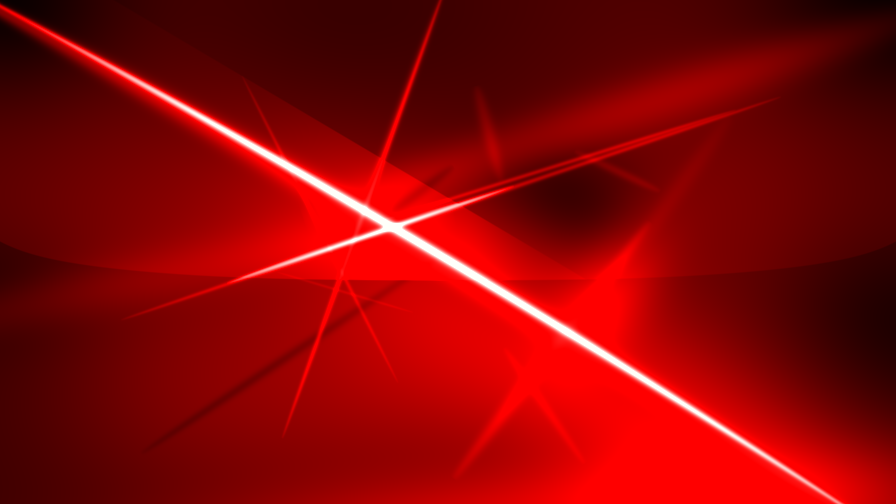
Write a Shadertoy shader that draws this background.

```glsl
#define AMBIENT 0.22
#define GLOSS 0.08
#define WEDGE 0.26
#define BEAM_START vec2(0.0, 0.988)
#define BEAM_END vec2(1.667, 0.0)
#define BEAM_BOW 0.020
#define BEAM_WIDTH 0.0095
#define HALO_WIDTH 0.027
#define WHITENING 0.95

// Soft elliptical light, turned by an angle
float glow(vec2 p, vec2 center, vec2 radii, float angle) {
    float c = cos(angle), s = sin(angle);
    vec2 q = p - center;
    q = vec2(c * q.x + s * q.y, c * q.y - s * q.x) / radii;
    return exp(-dot(q, q));
}

// x: position along the segment from 0 to 1, y: signed distance from its line
vec2 alongLine(vec2 p, vec2 a, vec2 b) {
    vec2 axis = b - a, q = p - a;
    float len = length(axis);
    return vec2(dot(q, axis) / (len * len), (axis.x * q.y - axis.y * q.x) / len);
}

// Spindle of light that thins and fades toward both ends
float streak(vec2 p, vec2 a, vec2 b, float width) {
    vec2 q = alongLine(p, a, b);
    float t = clamp(q.x, 0.0, 1.0);
    float taper = sqrt(4.0 * t * (1.0 - t));
    float d = q.y / (width * (0.35 + 0.65 * taper));
    return taper * exp(-d * d);
}

float ambientLight(vec2 p) {
    float light = AMBIENT;
    light += 0.27 * glow(p, vec2(0.80, 0.50), vec2(0.32, 0.19), -0.3);
    light += 0.40 * glow(p, vec2(0.82, 0.26), vec2(0.46, 0.27), 0.2);
    light += 0.12 * glow(p, vec2(0.32, 0.58), vec2(0.34, 0.24), -0.4);
    light += 0.13 * glow(p, vec2(0.32, 0.24), vec2(0.28, 0.25), 0.0);
    light += 0.15 * glow(p, vec2(1.43, 0.62), vec2(0.28, 0.30), 0.4);
    // Lower right fire and the floor light
    light += 0.72 * glow(p, vec2(1.41, 0.08), vec2(0.45, 0.20), -0.5);
    light += 0.42 * glow(p, vec2(1.21, 0.42), vec2(0.16, 0.08), 0.95);
    light += 0.50 * glow(p, vec2(1.10, -0.02), vec2(0.70, 0.095), 0.08);
    // Dark hollow and darkened corners
    light -= 0.25 * glow(p, vec2(1.13, 0.59), vec2(0.18, 0.11), -0.4);
    light -= 0.08 * glow(p, vec2(0.70, 0.98), vec2(0.35, 0.20), 0.0);
    light -= 0.30 * glow(p, vec2(0.0, 1.0), vec2(0.24, 0.20), 0.0);
    light -= 0.28 * glow(p, vec2(1.78, 1.0), vec2(0.28, 0.20), 0.0);
    light -= 0.13 * glow(p, vec2(1.78, 0.36), vec2(0.22, 0.16), -0.3);
    light -= 0.08 * glow(p, vec2(0.0, 0.42), vec2(0.20, 0.12), 0.0);
    return light;
}

// Curved glossy sheet over the upper half, with a slanted brighter facet
float glossLight(vec2 p, float edge) {
    float x = abs(p.x / 0.889 - 1.0);
    float rim = 0.444 + 0.055 * x * x * x + 0.022 * pow(x, 14.0);
    float sheet = smoothstep(-edge, edge, p.y - rim);
    float slant = alongLine(p, vec2(0.44, 0.873), vec2(1.157, 0.449)).y;
    float facet = smoothstep(edge, -edge, slant);
    float focus = glow(p, vec2(0.80, 0.54), vec2(0.32, 0.20), -0.5);
    focus *= 1.0 - 0.7 * smoothstep(0.92, 1.08, p.x);
    return sheet * (GLOSS + facet * (0.03 + WEDGE * focus));
}

float raysLight(vec2 p) {
    // Wide soft bands
    float light = 0.27 * streak(p, vec2(0.60, 0.57), vec2(1.85, 0.98), 0.055);
    light += 0.15 * streak(p, vec2(-0.25, 0.33), vec2(0.90, 0.58), 0.055);
    // Twin strands of the rising ray
    light += 0.45 * streak(p, vec2(0.24, 0.365), vec2(1.55, 0.808), 0.0050);
    light += 0.40 * streak(p, vec2(0.75, 0.560), vec2(1.46, 0.782), 0.0045);
    // Steep rays
    light += 0.55 * streak(p, vec2(0.885, 1.03), vec2(0.56, 0.13), 0.0052);
    light += 0.25 * streak(p, vec2(0.885, 1.03), vec2(0.70, 0.53), 0.0085);
    light += 0.26 * streak(p, vec2(0.48, 0.85), vec2(0.79, 0.24), 0.0042);
    light += 0.12 * streak(p, vec2(0.55, 0.46), vec2(0.82, 0.38), 0.0030);
    // Lower right flare and small glints
    light += 0.28 * streak(p, vec2(1.29, 0.56), vec2(0.90, 0.05), 0.015);
    light += 0.13 * streak(p, vec2(1.00, 0.31), vec2(1.16, 0.08), 0.009);
    light += 0.08 * streak(p, vec2(1.45, 0.77), vec2(1.22, 0.45), 0.020);
    light += 0.17 * streak(p, vec2(0.945, 0.83), vec2(0.995, 0.64), 0.014);
    light += 0.16 * streak(p, vec2(1.14, 0.70), vec2(1.31, 0.62), 0.009);
    // Shadow rays
    light -= 0.15 * streak(p, vec2(0.28, 0.10), vec2(0.90, 0.51), 0.010);
    light -= 0.18 * streak(p, vec2(0.74, 0.55), vec2(0.90, 0.67), 0.012);
    return light;
}

// Hot middle of the rising ray
float hotRay(vec2 p) {
    return 1.05 * streak(p, vec2(0.45, 0.438), vec2(1.02, 0.631), 0.0058);
}

float mainBeam(vec2 p) {
    vec2 q = alongLine(p, BEAM_START, BEAM_END);
    float t = clamp(q.x, 0.0, 1.0);
    float swell = 4.0 * t * (1.0 - t);
    float d = q.y - BEAM_BOW * swell;
    float core = d / mix(0.0042, BEAM_WIDTH, swell);
    return (0.60 + 0.95 * swell) * exp(-core * core);
}

// Red fringe, heavier under the beam
float beamHalo(vec2 p) {
    vec2 q = alongLine(p, BEAM_START, BEAM_END);
    float t = clamp(q.x, 0.0, 1.0);
    float swell = 4.0 * t * (1.0 - t);
    float d = q.y - BEAM_BOW * swell + 0.009;
    d /= HALO_WIDTH * (0.45 + 0.55 * swell);
    return 0.48 * exp(-d * d);
}

void mainImage(out vec4 fragColor, in vec2 fragCoord) {
    vec2 p = fragCoord / iResolution.xy * vec2(16.0 / 9.0, 1.0);
    float edge = 1.0 / iResolution.y;
    float base = max(ambientLight(p) + glossLight(p, edge), 0.0);
    // Broad light stays red; only the hot cores burn out to white
    float red = base + raysLight(p) + beamHalo(p);
    red = min(red, 1.0 + 0.3 * max(red - 1.2, 0.0));
    float light = red + hotRay(p) + mainBeam(p);
    float white = clamp((light - 1.05) * WHITENING, 0.0, 1.0);
    fragColor = vec4(clamp(light, 0.0, 1.0), white, white * 0.98, 1.0);
}
```
